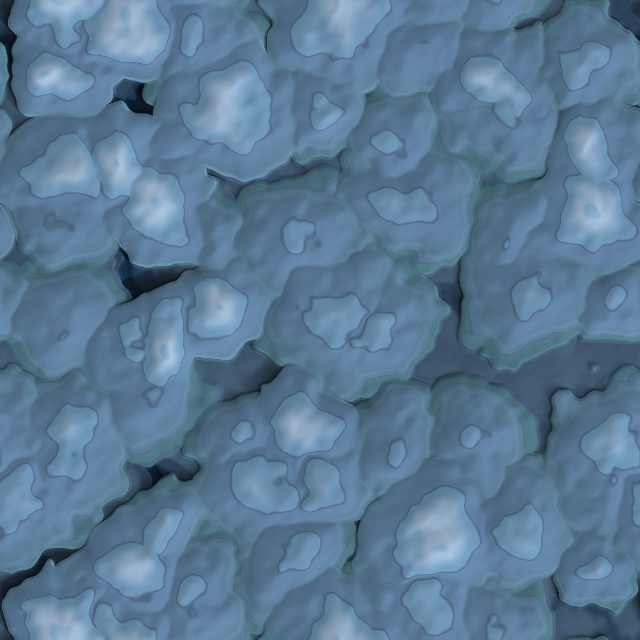
Write a three.js fragment shader that draws this texture.

```glsl
varying vec2 vUv;

const float CELLS = 7.0;
const vec2 LIGHT = vec2(0.75, -0.66);

const vec3 ABYSS = vec3(0.09, 0.18, 0.28);
const vec3 DEEP = vec3(0.17, 0.25, 0.34);
const vec3 LEDGE = vec3(0.25, 0.34, 0.43);
const vec3 TEAL = vec3(0.28, 0.43, 0.48);
const vec3 SLATE = vec3(0.33, 0.455, 0.55);
const vec3 BLUE = vec3(0.355, 0.475, 0.60);
const vec3 CORE = vec3(0.40, 0.55, 0.67);
const vec3 PALE = vec3(0.59, 0.68, 0.78);

float hash(vec2 p, float seed) {
  vec3 q = fract(vec3(p.xyx) * vec3(0.1031, 0.1030, 0.0973) + seed * 0.137);
  q += dot(q, q.yzx + 33.33);
  return fract((q.x + q.y) * q.z);
}

// Value noise that wraps after a whole number of cells
float noise(vec2 uv, float period, float seed) {
  vec2 p = uv * period;
  vec2 i = floor(p);
  vec2 f = fract(p);
  f = f * f * (3.0 - 2.0 * f);
  vec2 a = mod(i, period);
  vec2 b = mod(i + 1.0, period);
  return mix(mix(hash(a, seed), hash(vec2(b.x, a.y), seed), f.x),
             mix(hash(vec2(a.x, b.y), seed), hash(b, seed), f.x), f.y);
}

float fbm(vec2 uv, float period, float seed) {
  return 0.55 * noise(uv, period, seed)
       + 0.29 * noise(uv, period * 2.0, seed + 1.0)
       + 0.16 * noise(uv, period * 4.0, seed + 2.0);
}

// Highest of the scattered domes, each ending in a sharp lip
float domes(vec2 p, float seed) {
  vec2 cell = floor(p);
  float top = 0.0;
  for (int y = -1; y <= 1; y++) {
    for (int x = -1; x <= 1; x++) {
      vec2 id = cell + vec2(float(x), float(y));
      vec2 key = mod(id, CELLS);
      vec2 jitter = vec2(hash(key, seed), hash(key, seed + 1.0));
      float radius = mix(0.58, 0.88, hash(key, seed + 2.0));
      float peak = mix(0.76, 1.03, hash(key, seed + 3.0));
      float q = length(p - id - 0.12 - 0.76 * jitter) / radius;
      float dome = peak - 0.5 * pow(q, 1.5);
      top = max(top, dome * (1.0 - smoothstep(0.96, 1.0, q)));
    }
  }
  return top;
}

// Upper growths over a lower, darker layer
float surface(vec2 uv) {
  vec2 wobble = vec2(fbm(uv, 13.0, 3.0), fbm(uv, 13.0, 9.0)) - 0.5;
  vec2 p = uv * CELLS + wobble * 0.65;
  float grain = fbm(uv, 24.0, 17.0) - 0.5;
  float upper = domes(p, 21.0);
  float lower = 0.36 * domes(p + 0.5, 41.0);
  return max(upper, lower) + 0.09 * grain;
}

float rise(float h, float level, float width) {
  return smoothstep(level - width, level + width, h);
}

float contour(float h, float level, float width) {
  return 1.0 - smoothstep(0.0, width, abs(h - level));
}

// Mineral bands by height
vec3 bands(float h) {
  vec3 c = mix(ABYSS, DEEP, rise(h, 0.13, 0.02));
  c = mix(c, LEDGE, rise(h, 0.21, 0.015));
  c = mix(c, TEAL, rise(h, 0.37, 0.03));
  c = mix(c, SLATE, rise(h, 0.46, 0.025));
  c = mix(c, BLUE, rise(h, 0.62, 0.08));
  c = mix(c, CORE, rise(h, 0.79, 0.012));
  c = mix(c, PALE, rise(h, 0.90, 0.08));
  c = mix(c, CORE * 1.12, 0.7 * rise(h, 0.99, 0.012));
  c *= 1.0 - 0.16 * contour(h, 0.782, 0.014);
  c *= 1.0 - 0.10 * contour(h, 0.47, 0.012);
  return c * (1.0 + 0.06 * contour(h, 0.53, 0.035));
}

// Shade thrown by higher ground toward the light
float shadow(vec2 uv, float h) {
  float blocked = 0.0;
  for (int i = 1; i <= 4; i++) {
    float reach = float(i) * 0.009;
    float over = surface(uv + LIGHT * reach) - h - reach * 7.0;
    blocked = max(blocked, smoothstep(0.0, 0.3, over) * (1.15 - reach * 12.0));
  }
  return blocked;
}

void main() {
  float h = surface(vUv);
  float e = 0.004;
  vec2 slope = vec2(surface(vUv + vec2(e, 0.0)) - surface(vUv - vec2(e, 0.0)),
                    surface(vUv + vec2(0.0, e)) - surface(vUv - vec2(0.0, e))) / (2.0 * e);
  float facing = -dot(slope, LIGHT);
  float relief = facing / (8.0 + abs(facing));

  vec3 color = bands(h);
  color *= 0.93 + 0.14 * fbm(vUv, 9.0, 31.0);
  color *= 1.0 + 0.27 * relief;
  color *= 1.0 - 0.55 * shadow(vUv, h);
  gl_FragColor = vec4(color, 1.0);
}
```
